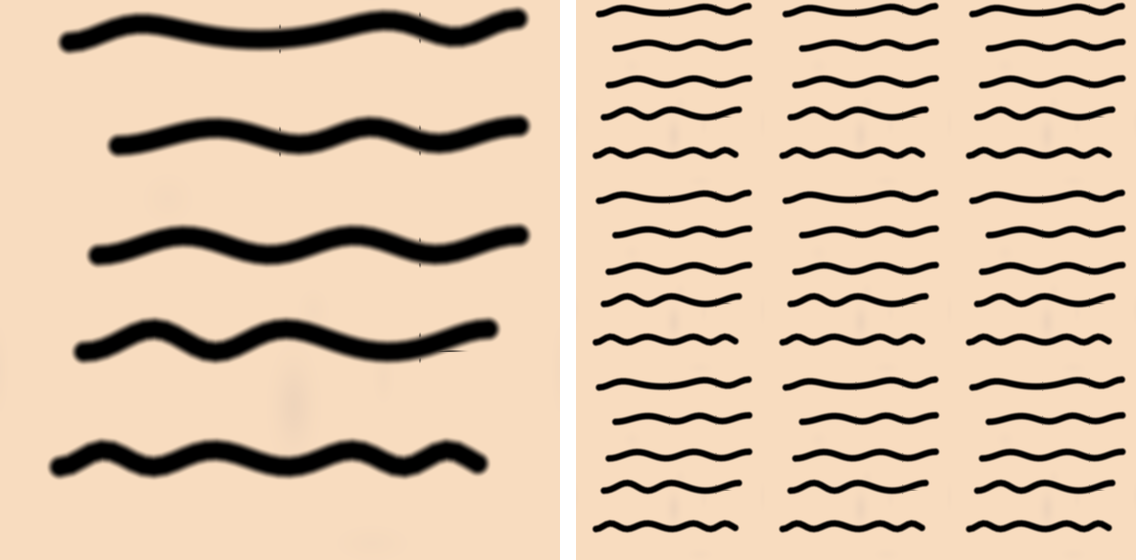
Left, the tile; right, the same tile 3 across and 3 down.
Write a WebGL 2 fragment shader that draws this pattern.

```glsl
#version 300 es
precision highp float;

#define ROWS 5
#define SEGMENTS 40
#define STAINS 6
#define CORE_RADIUS 0.0091
#define FADE_RADIUS 0.0255
#define NICK_WIDTH 0.0011
#define STAIN_DEPTH 0.035
#define PAPER vec3(0.973, 0.863, 0.749)
#define INK vec3(0.0)
#define STAIN_TINT vec3(1.0, 0.85, 0.45)

uniform vec2 u_resolution;
out vec4 fragColor;

const float PI = 3.14159265;

// Per row: left end, right end, base height, rise from end to end
const vec4 SPAN[ROWS] = vec4[](
    vec4(0.124, 0.924, 0.940, 0.011),
    vec4(0.212, 0.927, 0.755, 0.005),
    vec4(0.176, 0.927, 0.561, 0.002),
    vec4(0.150, 0.872, 0.392, 0.000),
    vec4(0.107, 0.853, 0.181, 0.000));

// Per row: half waves, amplitude, sine and cosine phase warp
const vec4 WAVE[ROWS] = vec4[](
    vec4(5.0, 0.0156, 0.33, -0.16),
    vec4(5.0, 0.0150, -0.09, -0.12),
    vec4(5.0, 0.0170, 0.00, -0.02),
    vec4(5.0, 0.0205, 0.01, 0.25),
    vec4(7.7, 0.0150, 0.33, -0.05));

// Faint smudges: centre and radii
const vec4 STAIN[STAINS] = vec4[](
    vec4(0.525, 0.275, 0.030, 0.070),
    vec4(0.300, 0.645, 0.035, 0.035),
    vec4(0.685, 0.325, 0.015, 0.035),
    vec4(0.665, 0.030, 0.050, 0.025),
    vec4(0.560, 0.445, 0.022, 0.030),
    vec4(0.000, 0.340, 0.012, 0.060));

vec2 strokePoint(int row, float t) {
    vec4 span = SPAN[row];
    vec4 wave = WAVE[row];
    float turn = 2.0 * PI * t;
    float phase = wave.x * t + wave.z * sin(turn) + wave.w * (1.0 - cos(turn));
    float height = span.z + span.w * t - wave.y * cos(PI * phase);
    return vec2(mix(span.x, span.y, t), height);
}

float segmentDistance(vec2 p, vec2 a, vec2 b) {
    vec2 ab = b - a;
    float along = clamp(dot(p - a, ab) / dot(ab, ab), 0.0, 1.0);
    return length(p - a - along * ab);
}

float strokeDistance(vec2 p, int row) {
    float nearest = 1.0;
    vec2 a = strokePoint(row, 0.0);
    for (int i = 1; i <= SEGMENTS; i++) {
        vec2 b = strokePoint(row, float(i) / float(SEGMENTS));
        nearest = min(nearest, segmentDistance(p, a, b));
        a = b;
    }
    return nearest;
}

// Hairline at the quarter columns, on more rows toward the right
float nickMask(vec2 p, int row, float d, float pixel) {
    float column = round(p.x * 4.0);
    float shown = step(float(row) + 0.5, 2.0 * (column - 1.0)) * step(column, 3.0);
    float offset = abs(p.x - column * 0.25);
    float hair = 1.0 - smoothstep(NICK_WIDTH - pixel * 0.5, NICK_WIDTH + pixel * 0.5, offset);
    return 0.75 * shown * hair * (1.0 - smoothstep(0.021, 0.028, d));
}

// Thin underline below the right end of the fourth row
float underline(vec2 p, float pixel) {
    float across = 1.0 - smoothstep(0.0, NICK_WIDTH + pixel, abs(p.y - 0.373));
    return 0.8 * across * smoothstep(0.745, 0.75, p.x) * (1.0 - smoothstep(0.80, 0.84, p.x));
}

float stainAmount(vec2 p) {
    float amount = 0.0;
    for (int i = 0; i < STAINS; i++) {
        vec2 offset = p - STAIN[i].xy;
        offset -= round(offset); // wraps across the tile edges
        vec2 q = offset / STAIN[i].zw;
        amount += exp(-dot(q, q)) * (i == 0 ? 1.0 : 0.35);
    }
    return amount;
}

void main() {
    vec2 p = gl_FragCoord.xy / u_resolution;
    float pixel = 1.0 / min(u_resolution.x, u_resolution.y);

    // Soft ink strokes with their worn marks
    float ink = underline(p, pixel);
    for (int row = 0; row < ROWS; row++) {
        if (abs(p.y - SPAN[row].z) > 0.08) continue;
        float d = strokeDistance(p, row);
        ink = max(ink, 1.0 - smoothstep(CORE_RADIUS, FADE_RADIUS, d));
        ink = max(ink, nickMask(p, row, d, pixel));
    }

    vec3 paper = PAPER - STAIN_DEPTH * STAIN_TINT * stainAmount(p);
    fragColor = vec4(mix(paper, INK, ink), 1.0);
}
```
